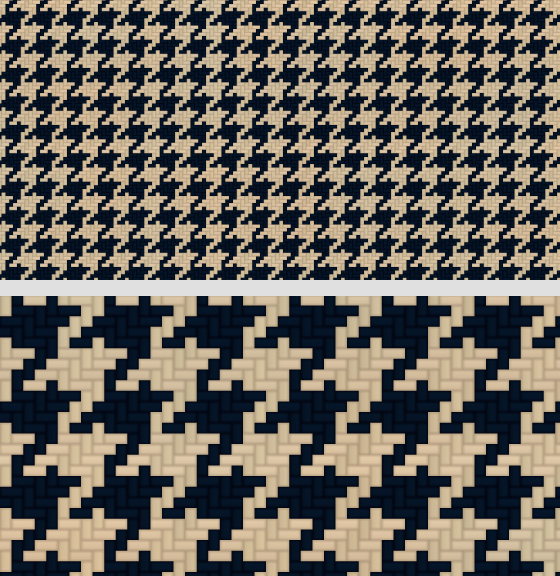
Top, the full canvas; bottom, a detail of the centre.
Give the GLSL for this pattern, as a Shadertoy shader.

```glsl
// Woven houndstooth cloth in cream and navy, built as a two-over-two twill.

const vec2 REPEATS = vec2(18.15, 9.85);   // checks across and down
const float THREADS = 8.0;                // threads in one check
const vec2 OFFSET = vec2(-1.4, 0.36);     // shift of the weave, in threads
const int SAMPLES = 4;                    // subsamples per axis

const vec3 CREAM_LIT = vec3(0.86, 0.77, 0.64);
const vec3 CREAM_SHADE = vec3(0.70, 0.61, 0.50);
const vec3 NAVY_LIT = vec3(0.02, 0.085, 0.16);
const vec3 NAVY_SHADE = vec3(0.006, 0.014, 0.055);

float hash(vec2 p) {
    return fract(sin(dot(p, vec2(127.1, 311.7))) * 43758.5453);
}

float valueNoise(vec2 p) {
    vec2 cell = floor(p);
    vec2 f = fract(p);
    f = f * f * (3.0 - 2.0 * f);
    float low = mix(hash(cell), hash(cell + vec2(1.0, 0.0)), f.x);
    float high = mix(hash(cell + vec2(0.0, 1.0)), hash(cell + 1.0), f.x);
    return mix(low, high, f.y);
}

// Four dark threads, then four light ones
bool isDark(float thread) {
    return mod(thread, THREADS) < THREADS * 0.5;
}

// Rounded yarn: x runs across it and y along the visible float, both 0 to 1
vec3 yarn(vec2 q, bool dark, float tone) {
    float side = smoothstep(0.45, 1.0, abs(q.x * 2.0 - 1.0));
    float tip = smoothstep(0.72, 1.0, abs(q.y * 2.0 - 1.0));
    float light = (1.0 - 0.75 * side) * (1.0 - 0.6 * tip);
    light *= 0.82 + 0.18 * smoothstep(0.1, 0.7, q.x);
    vec3 lit = dark ? NAVY_LIT : CREAM_LIT;
    vec3 shade = dark ? NAVY_SHADE : CREAM_SHADE;
    return mix(shade, lit, light) * tone;
}

vec3 weave(vec2 p) {
    vec2 cell = floor(p);
    vec2 f = p - cell;
    float phase = mod(cell.x - cell.y + 1.0, 4.0);
    bool warpOnTop = phase < 2.0;

    // Coordinates across and along the thread on top
    vec2 q = warpOnTop ? vec2(f.x, (1.0 - phase + f.y) * 0.5)
                       : vec2(f.y, (phase - 2.0 + f.x) * 0.5);
    float thread = warpOnTop ? cell.x : cell.y;
    float tone = 0.97 + 0.06 * hash(vec2(thread, warpOnTop ? 3.0 : 17.0));
    vec3 color = yarn(q, isDark(thread), tone);
    return warpOnTop ? color * vec3(0.96, 0.97, 0.95) : color;
}

void mainImage(out vec4 fragColor, in vec2 fragCoord) {
    vec2 scale = REPEATS * THREADS;
    vec3 color = vec3(0.0);

    // Average subsamples to smooth the thread edges
    for (int y = 0; y < SAMPLES; y++) {
        for (int x = 0; x < SAMPLES; x++) {
            vec2 jitter = (vec2(x, y) + 0.5) / float(SAMPLES) - 0.5;
            vec2 uv = (fragCoord + jitter) / iResolution.xy;
            color += weave(uv * scale + OFFSET);
        }
    }
    color /= float(SAMPLES * SAMPLES);

    // Faint dye drift between warm and cool across the cloth
    float drift = valueNoise(fragCoord / iResolution.xy * REPEATS * 0.6) - 0.5;
    color *= 1.0 + drift * vec3(0.04, -0.01, -0.04);
    fragColor = vec4(color, 1.0);
}
```
